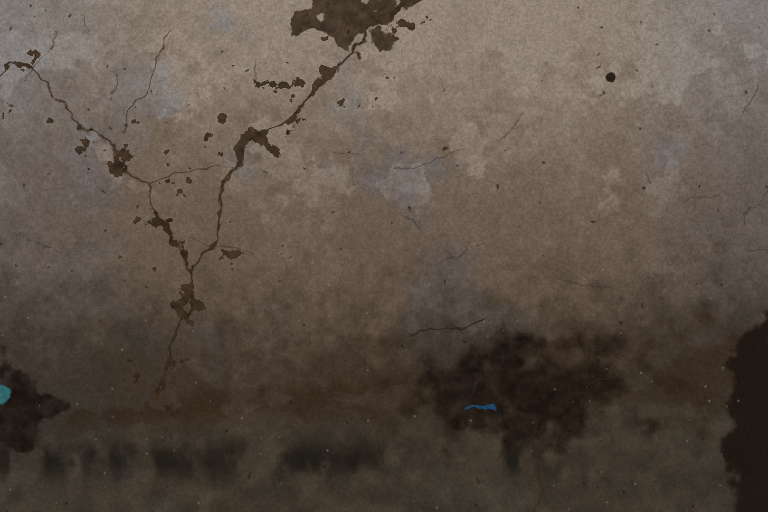
Give the GLSL for this texture, as a Shadertoy shader.

```glsl
const vec3 DAMP = vec3(0.235, 0.20, 0.165);
const vec3 CONCRETE = vec3(0.405, 0.355, 0.315);
const vec3 CHALK = vec3(0.55, 0.515, 0.48);
const vec3 SOIL = vec3(0.20, 0.15, 0.105);
const vec3 WET = vec3(0.115, 0.085, 0.065);

float hash(vec2 p) {
    vec3 q = fract(vec3(p.xyx) * 0.1031);
    q += dot(q, q.yzx + 33.33);
    return fract((q.x + q.y) * q.z);
}

float noise(vec2 p) {
    vec2 i = floor(p), f = fract(p);
    f = f * f * (3.0 - 2.0 * f);
    return mix(mix(hash(i), hash(i + vec2(1, 0)), f.x),
               mix(hash(i + vec2(0, 1)), hash(i + vec2(1, 1)), f.x), f.y);
}

// Fractal noise centred on zero
float fbm(vec2 p) {
    float sum = -0.484, amp = 0.5;
    for (int i = 0; i < 5; i++) {
        sum += amp * noise(p);
        p = mat2(1.6, 1.2, -1.2, 1.6) * p + 11.7;
        amp *= 0.5;
    }
    return sum;
}

float segment(vec2 p, vec2 a, vec2 b) {
    vec2 d = b - a;
    return length(p - a - d * clamp(dot(p - a, d) / dot(d, d), 0.0, 1.0));
}

float pathDistance(vec2 p, vec2 path[10]) {
    float d = 9.0;
    for (int i = 0; i < 9; i++) d = min(d, segment(p, path[i], path[i + 1]));
    return d;
}

float stroke(float d, float width, float soft) {
    return 1.0 - smoothstep(width - soft, width + soft, d);
}

// Ragged elliptical blot
float blot(vec2 p, vec2 centre, vec2 radius, float ragged, float soft) {
    return stroke(length((p - centre) / radius) + ragged * fbm(p * 24.0), 1.0, soft);
}

// One random hairline per cell
float hairlines(vec2 p, float cells, float chance, float soft) {
    float mask = 0.0;
    for (int k = 0; k < 9; k++) {
        vec2 id = floor(p * cells) + vec2(k % 3 - 1, k / 3 - 1);
        vec2 a = id + vec2(hash(id), hash(id + 57.3));
        float angle = 6.283 * hash(id + 8.1);
        vec2 b = a + vec2(cos(angle), sin(angle)) * (0.3 + 0.6 * hash(id + 3.7));
        float line = stroke(segment(p, a / cells, b / cells), 0.001, soft);
        mask = max(mask, line * step(hash(id + 21.0), chance));
    }
    return mask;
}

// One random crumb per cell
float crumbs(vec2 p, float cells, float chance, float size, float soft) {
    vec2 id = floor(p * cells);
    vec2 centre = (id + 0.25 + 0.5 * vec2(hash(id), hash(id + 57.3))) / cells;
    float radius = size * (0.3 + 0.7 * hash(id + 5.0));
    return stroke(length(p - centre), radius, soft) * step(hash(id + 9.0), chance);
}

void mainImage(out vec4 fragColor, in vec2 fragCoord) {
    float px = 1.0 / iResolution.y, wide = iResolution.x * px;
    vec2 p = fragCoord * px;
    vec2 q = p + 0.045 * vec2(fbm(p * 22.0), fbm(p * 22.0 + 40.0));
    float gap = fbm(p * 30.0), grit = fbm(p * 65.0);

    // Light falloff, mottling and worn patches
    float side = abs(p.x / wide - 0.5) * 2.0;
    float tone = smoothstep(0.02, 1.08, p.y) - 0.10 * side * side;
    tone += 0.20 * fbm(p * 4.0) + 0.22 * gap + 0.2 * grit;
    float worn = smoothstep(0.09, 0.13, fbm(p * 11.0 + 5.0) + 0.2 * grit);
    tone += 0.13 * worn * smoothstep(0.3, 0.7, p.y);
    vec3 col = mix(DAMP, CONCRETE, smoothstep(0.0, 0.55, tone));
    col = mix(col, CHALK, smoothstep(0.5, 1.05, tone));
    float cool = 0.8 * smoothstep(0.5, 1.0, side) + smoothstep(0.02, 0.2, fbm(p * 6.0 + 70.0));
    col *= mix(vec3(1.02, 0.985, 0.95), vec3(0.96, 0.99, 1.04), min(cool, 1.0));

    // Soil line and lower slab
    float ledge = 0.15 + 0.045 * p.x;
    float seam = exp(-pow((q.y - ledge - 0.04) / 0.035, 2.0));
    col = mix(col, SOIL, 0.8 * seam * smoothstep(-0.02, 0.1, fbm(p * vec2(13.0, 22.0))));
    float slab = stroke(q.y, ledge, 0.006);
    col = mix(col, vec3(0.245, 0.22, 0.18) * (1.0 + 0.7 * gap), 0.65 * slab);
    float grime = exp(-pow((p.y - 0.10) / 0.04, 2.0));
    col *= 1.0 - 0.45 * grime * smoothstep(-0.05, 0.2, fbm(p * vec2(18.0, 9.0)));

    // Damp stains
    float wear = 0.8 + 1.1 * grit;
    col = mix(col, SOIL, 0.6 * wear * blot(p, vec2(1.0, 0.27), vec2(0.29, 0.10), 2.4, 0.5));
    col = mix(col, WET, wear * blot(p, vec2(1.04, 0.24), vec2(0.17, 0.08), 2.8, 0.55));
    col = mix(col, WET, wear * blot(p, vec2(0.0, 0.20), vec2(0.10, 0.09), 1.6, 0.15));
    col = mix(col, SOIL, 0.7 * wear * blot(p, vec2(wide - 0.08, 0.28), vec2(0.14, 0.08), 2.2, 0.5));
    col = mix(col, WET, 0.92 * blot(p, vec2(wide + 0.02, 0.16), vec2(0.10, 0.22), 0.7, 0.08));
    col = mix(col, SOIL, 0.6 * stroke(segment(q, vec2(1.045, 0.2), vec2(1.05, 0.0)), 0.003, 0.003));

    // Branching cracks
    vec2 trunk[10] = vec2[10](vec2(0.82, 1.02), vec2(0.71, 0.93), vec2(0.635, 0.86),
        vec2(0.567, 0.77), vec2(0.478, 0.717), vec2(0.43, 0.62), vec2(0.42, 0.54),
        vec2(0.365, 0.47), vec2(0.365, 0.39), vec2(0.30, 0.22));
    vec2 branch[10] = vec2[10](vec2(-0.01, 0.85), vec2(0.02, 0.88), vec2(0.08, 0.85),
        vec2(0.14, 0.765), vec2(0.20, 0.72), vec2(0.245, 0.69), vec2(0.28, 0.63),
        vec2(0.31, 0.58), vec2(0.345, 0.52), vec2(0.365, 0.46));
    float d = pathDistance(q, trunk), e = pathDistance(q, branch);
    float crack = stroke(d, max(0.002, 0.006 * p.y + 0.03 * gap + 0.02 * grit), px);
    crack = max(crack, stroke(e, max(0.0014, 0.05 * gap), px));
    float fine = min(segment(q, vec2(0.28, 0.63), vec2(0.43, 0.69)),
                     segment(q, vec2(0.235, 0.74), vec2(0.34, 0.94)));
    crack = max(crack, 0.8 * stroke(fine, 0.0012, px));
    crack = max(crack, smoothstep(0.13, 0.16, gap + 0.3 * grit - 1.6 * min(d, e)));
    crack = max(crack, 0.9 * blot(p, vec2(0.69, 0.95), vec2(0.075, 0.05), 4.0, 0.12));
    col = mix(col, SOIL * (1.0 + grit), 0.9 * crack);
    float hair = hairlines(q, 6.0, 0.45, px) * smoothstep(0.3, 0.5, noise(p * 25.0));
    col = mix(col, vec3(0.21, 0.18, 0.18), 0.6 * hair);

    // Grit, pebble, twig and scraps
    col = mix(col, WET, 0.65 * crumbs(q, 26.0, 0.16, 0.003, px));
    col = mix(col, CHALK, 0.55 * crumbs(p + 0.37, 30.0, 0.14, 0.0022, px));
    col = mix(col, WET, 0.9 * blot(p, vec2(1.193, 0.85), vec2(0.013), 1.5, 0.12));
    col = mix(col, WET, 0.7 * stroke(segment(q, vec2(0.80, 0.345), vec2(0.94, 0.365)), 0.0012, px));
    col = mix(col, vec3(0.12, 0.28, 0.42), 0.9 * stroke(segment(q, vec2(0.92, 0.208), vec2(0.96, 0.208)), 0.004, px));
    col = mix(col, vec3(0.20, 0.42, 0.44), 0.9 * blot(p, vec2(0.0, 0.235), vec2(0.022), 1.2, 0.1));

    // Fine grain
    col *= 1.0 + 0.15 * (noise(p * 330.0) - 0.5) + 0.08 * (noise(p * 170.0) - 0.5);
    fragColor = vec4(col, 1.0);
}
```
